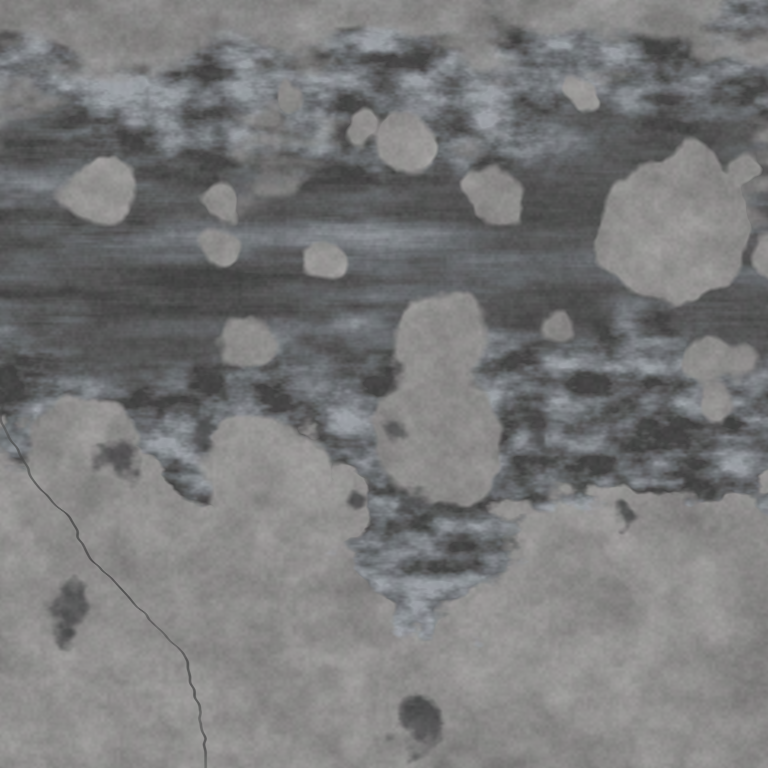
This texture is drawn by a Shadertoy shader. Its source:

```glsl
// Weathered grey stone: dark horizontal streaks and bluish mottling, overgrown
// by pale lichen crust. The crust is a noise-warped union of scattered discs
// and broad noise fields; dark pits, a thin crack and fine grain finish it.

vec2 hash22(vec2 p)
{
    vec3 q = fract(p.xyx * vec3(0.1031, 0.1030, 0.0973));
    q += dot(q, q.yzx + 33.33);
    return fract((q.xx + q.yz) * q.zy);
}

float noise(vec2 p)
{
    vec2 i = floor(p), f = fract(p);
    f = f * f * (3.0 - 2.0 * f);
    float low = mix(hash22(i).x, hash22(i + vec2(1, 0)).x, f.x);
    float high = mix(hash22(i + vec2(0, 1)).x, hash22(i + vec2(1, 1)).x, f.x);
    return mix(low, high, f.y);
}

// Fractal noise centred on zero
float fbm(vec2 p)
{
    float sum = 0.0, amp = 0.5;
    for (int i = 0; i < 4; i++) {
        sum += amp * (noise(p) - 0.5);
        p = mat2(2.0, 0.12, -0.12, 2.0) * p + 17.3;
        amp *= 0.55;
    }
    return sum;
}

float smoothMin(float a, float b, float k)
{
    float h = max(k - abs(a - b), 0.0) / k;
    return min(a, b) - 0.25 * k * h * h;
}

// Distance to discs scattered one per cell, limited to a range of heights
float blobs(vec2 p, float cells, vec2 rows, float density, vec2 radii, float seed)
{
    vec2 g = p * cells;
    float d = 1.0;
    for (int j = -1; j <= 1; j++)
    for (int i = -1; i <= 1; i++) {
        vec2 id = floor(g) + vec2(i, j);
        vec2 place = hash22(id + seed), kind = hash22(id + seed + 37.0);
        vec2 centre = id + 0.15 + 0.7 * place;
        float height = centre.y / cells;
        if (kind.x < density && height > rows.x && height < rows.y) {
            vec2 q = (g - centre) * vec2(mix(0.8, 1.3, place.x), 1.0);
            d = smoothMin(d, length(q) - mix(radii.x, radii.y, kind.y), 0.15);
        }
    }
    return d / cells;
}

void mainImage(out vec4 fragColor, in vec2 fragCoord)
{
    vec2 p = fragCoord / iResolution.y;
    float broad = fbm(p * 5.0 + 3.0);
    vec2 warp = vec2(fbm(p * 13.0 + 40.0), fbm(p * 13.0 + 80.0));
    vec2 w = p + 0.06 * warp;

    // Bare stone: a smooth dark band between rough, mottled zones
    float streaks = fbm(p * vec2(4.0, 42.0) + 9.0);
    float mottle = fbm(p * vec2(22.0, 38.0) + 60.0);
    float level = p.y + 0.22 * broad;
    float band = smoothstep(0.48, 0.60, level) * (1.0 - smoothstep(0.76, 0.88, level));
    float bluish = smoothstep(-0.05, 0.2, fbm(p * vec2(2.5, 9.0) + 25.0));
    float rough = 0.42 + 0.75 * mottle + 0.3 * streaks;
    float smooth_ = 0.335 + 0.2 * streaks + bluish * (0.05 + 0.25 * streaks + 0.2 * mottle);
    float stoneTone = clamp(mix(rough, smooth_, band), 0.27, 0.62);
    vec3 stone = stoneTone * mix(vec3(1.0), vec3(0.97, 1.0, 1.035), smoothstep(0.32, 0.42, stoneTone));

    // Pale crust: solid below, round colonies in the middle, worn above
    vec2 hollow = p - vec2(0.54, 0.25);
    float lower = (p.y - 0.36) * 0.5 - 0.28 * fbm(p * 7.0 + 11.0)
                + 0.09 * exp(-60.0 * dot(hollow, hollow)) + 0.06 * mottle;
    float colonies = blobs(w, 4.0, vec2(0.36, 0.74), 0.6, vec2(0.24, 0.48), 5.0);
    colonies = smoothMin(colonies, blobs(w, 10.0, vec2(0.36, 0.9), 0.34, vec2(0.17, 0.42), 71.0), 0.012);
    float upper = (0.91 - p.y) * 0.35 - 0.3 * fbm(p * vec2(6.0, 11.0) + 30.0) + 0.05 * streaks;
    float crust = smoothstep(0.008, -0.008, lower);
    crust = max(crust, smoothstep(0.005, -0.005, colonies));
    crust = max(crust, 0.85 * smoothstep(0.025, -0.025, upper));

    float crustTone = 0.553 + 0.14 * fbm(p * 9.0 + 50.0) + 0.13 * fbm(p * vec2(26.0, 34.0));
    vec3 lichen = crustTone * vec3(1.008, 1.0, 0.992);
    vec3 color = mix(stone, lichen, crust);

    // Soft dark pits gnawed into the lower crust
    vec2 ragged = p + 0.11 * warp;
    float pits = blobs(ragged, 8.0, vec2(0.0, 0.5), 0.36, vec2(0.1, 0.27), 143.0);
    float pitMask = smoothstep(0.009, -0.011, pits + 0.025 * mottle);
    color = mix(color, vec3(0.305, 0.305, 0.31) + 0.12 * mottle, 0.88 * pitMask);

    // Thin crack wandering down the lower left
    float path = 0.26 * smoothstep(0.5, 0.05, p.y) + 0.05 * fbm(vec2(p.y * 14.0, 4.0));
    float crack = smoothstep(0.0028, 0.0006, abs(p.x - path));
    crack *= smoothstep(0.5, 0.44, p.y) * (0.5 + 0.4 * noise(p * 30.0));
    color = mix(color, vec3(0.29), crack);

    // Fine grain with a trace of colour
    float grain = noise(p * 240.0) + noise(p * 125.0 + 7.0) - 1.0;
    float tint = noise(p * 90.0 + 19.0) - 0.5;
    color += 0.032 * grain + 0.012 * tint * vec3(1.0, -0.4, 0.6);

    fragColor = vec4(color, 1.0);
}
```
